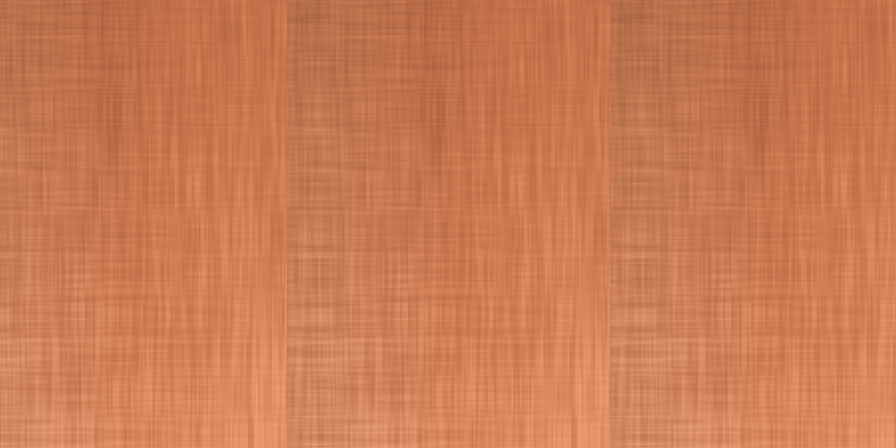
Reproduce this texture procedurally as a Shadertoy shader.

```glsl
const float TILE_WIDTH = 0.7214;   // in canvas heights
const float SEAM_X = 0.6406;       // position of the first seam
const vec3 DARK_COPPER = vec3(0.71, 0.41, 0.27);
const vec3 MID_COPPER = vec3(0.80, 0.48, 0.32);
const vec3 LIGHT_COPPER = vec3(0.89, 0.58, 0.42);
const vec3 DULL_TINT = vec3(0.98, 1.02, 1.04);
const vec3 WARM_TINT = vec3(1.01, 0.99, 0.98);
const float GRADIENT = 0.66;       // brightening from top to bottom
const float SHEEN = 0.08;          // broad light band inside a tile
const float SEAM_SHADE = 0.10;     // dimming right of each seam
const float WARP_STRENGTH = 0.95;  // vertical threads
const float WEFT_STRENGTH = 0.62;  // horizontal threads
const float THREADS = 225.0;       // finest threads per canvas height
const float STREAK_RATE = 11.0;    // finest streaks along a thread
const float TAU = 6.2831853;
const int SAMPLES = 3;

float hash(vec2 p) {
    return fract(sin(dot(p, vec2(127.1, 311.7))) * 43758.5453);
}

float noise(vec2 p) {
    vec2 i = floor(p);
    vec2 f = fract(p);
    f = f * f * (3.0 - 2.0 * f);
    float low = mix(hash(i), hash(i + vec2(1.0, 0.0)), f.x);
    float high = mix(hash(i + vec2(0.0, 1.0)), hash(i + vec2(1.0, 1.0)), f.x);
    return mix(low, high, f.y);
}

// Layered streaks running along y, centred on zero
float streaks(vec2 p, float seed) {
    float sum = 0.0;
    float weight = 0.5;
    vec2 scale = vec2(THREADS, STREAK_RATE);
    for (int i = 0; i < 3; i++) {
        sum += weight * (noise(p * scale + seed) - 0.5);
        weight *= 0.5;
        scale *= vec2(0.55, 0.6);
        seed += 17.3;
    }
    return sum;
}

vec3 copperRamp(float t) {
    t = 2.0 * clamp(t, -0.25, 1.2);
    return t < 1.0 ? mix(DARK_COPPER, MID_COPPER, t)
                   : mix(MID_COPPER, LIGHT_COPPER, t - 1.0);
}

vec3 brushedTile(vec2 p) {
    float u = fract((p.x - SEAM_X) / TILE_WIDTH);
    vec2 local = vec2(u * TILE_WIDTH, p.y);

    // Broad light
    float shade = 0.5 + GRADIENT * (0.5 - p.y);
    shade += SHEEN * cos(TAU * (u - 0.9));
    shade -= SEAM_SHADE * (1.0 - smoothstep(0.0, 0.2, u));

    // Crossed threads; the horizontal ones fade to the right
    shade += WARP_STRENGTH * mix(0.8, 1.1, u) * streaks(local, 3.7);
    shade += WEFT_STRENGTH * mix(1.3, 0.4, u) * streaks(local.yx, 91.2);

    return copperRamp(shade) * mix(DULL_TINT, WARM_TINT, smoothstep(0.0, 0.7, u));
}

void mainImage(out vec4 fragColor, in vec2 fragCoord) {
    // Average across the pixel to smooth seams and threads
    vec3 color = vec3(0.0);
    for (int i = 0; i < SAMPLES; i++) {
        float offset = (float(i) + 0.5) / float(SAMPLES) - 0.5;
        color += brushedTile((fragCoord + vec2(offset, 0.0)) / iResolution.y);
    }
    fragColor = vec4(color / float(SAMPLES), 1.0);
}
```
